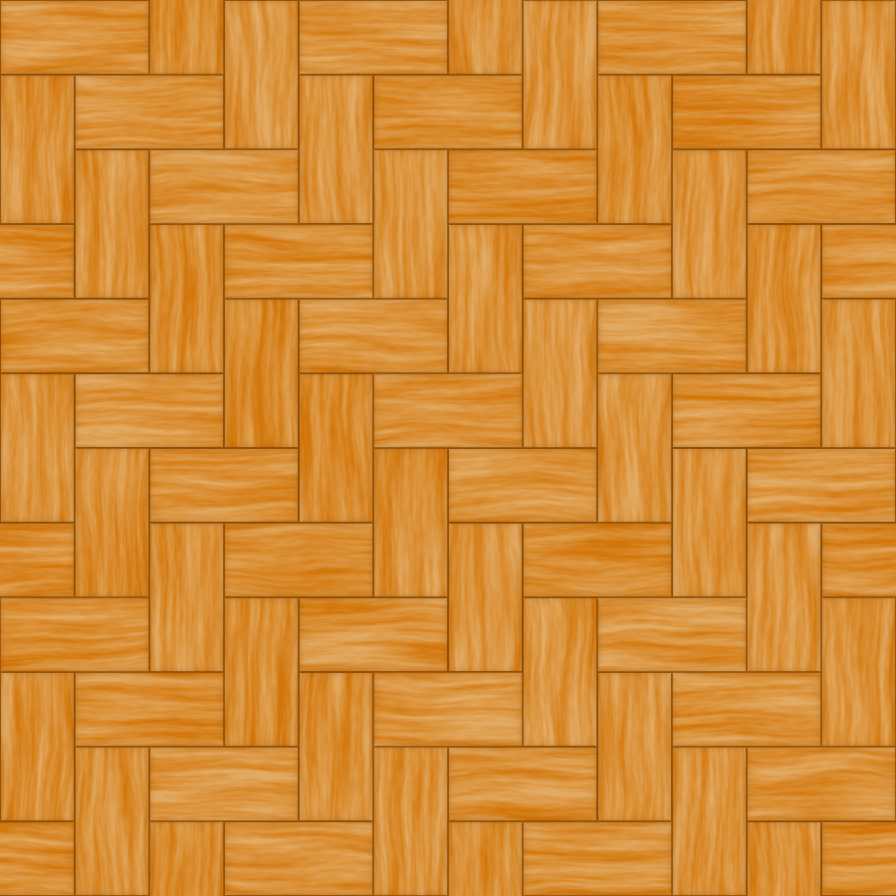
Give the GLSL for this texture, as a Shadertoy shader.

```glsl
#define CELLS 12.0            // plank widths across the canvas
#define SEAM_HALF_WIDTH 0.012 // in plank widths
#define EDGE_FADE 0.035       // reach of the soft edge shading
#define EDGE_SHADE 0.32
#define TONE_SPREAD 0.26      // brightness variation between planks
#define GRAIN_CONTRAST 1.05
#define DARK_WOOD vec3(0.83, 0.48, 0.07)
#define LIGHT_WOOD vec3(0.88, 0.65, 0.36)
#define SEAM_COLOR vec3(0.54, 0.29, 0.01)

vec2 hash2(vec2 p) {
    vec3 q = fract(p.xyx * vec3(0.1031, 0.1030, 0.0973));
    q += dot(q, q.yzx + 33.33);
    return fract((q.xx + q.yz) * q.zy);
}

float cornerSlope(vec2 corner, vec2 offset) {
    float angle = 6.2832 * hash2(corner).x;
    return dot(vec2(cos(angle), sin(angle)), offset);
}

float gradientNoise(vec2 p) {
    vec2 i = floor(p), f = p - i;
    vec2 u = f * f * f * (f * (f * 6.0 - 15.0) + 10.0);
    vec2 e = vec2(0.0, 1.0);
    return mix(mix(cornerSlope(i, f), cornerSlope(i + e.yx, f - e.yx), u.x),
               mix(cornerSlope(i + e, f - e), cornerSlope(i + e.yy, f - e.yy), u.x), u.y);
}

// Streaks stretched along x, the length of the plank
float woodGrain(vec2 p, vec2 seed) {
    vec2 shift = 60.0 * seed + 7.0;
    float bend = 0.12 * gradientNoise(p * vec2(0.8, 1.2) + shift.yx);
    float y = p.y + bend;
    float bands = gradientNoise(vec2(p.x * 0.4, y * 3.5) + shift);
    float streaks = gradientNoise(vec2(p.x * 0.6, y * 9.0) + shift + 80.0);
    float lines = gradientNoise(vec2(p.x * 1.3, y * 18.0) + shift + 160.0);
    float fibres = gradientNoise(vec2(p.x * 5.0, y * 30.0) + shift + 240.0);
    return 0.45 * bands + 0.75 * streaks + 0.4 * lines + 0.25 * fibres;
}

void mainImage(out vec4 fragColor, in vec2 fragCoord) {
    vec2 grid = CELLS * fragCoord / iResolution.xy;
    float pixel = CELLS / iResolution.y;

    // Herringbone: phases 0,1 are halves of a flat plank, 2,3 of an upright one
    vec2 cell = floor(grid);
    float phase = mod(cell.x + cell.y + 1.0, 4.0);
    bool upright = phase > 1.5;
    float secondHalf = mod(phase, 2.0);
    vec2 origin = cell - secondHalf * (upright ? vec2(0.0, 1.0) : vec2(1.0, 0.0));
    vec2 local = grid - origin;
    if (upright) local = local.yx;

    // Plank identity wraps so the canvas tiles
    vec2 id = mod(origin, CELLS);
    vec2 seed = hash2(id + 3.0);
    vec2 variation = hash2(id + 41.0);

    // Wood tone and grain
    float tone = 0.52 + TONE_SPREAD * (variation.x - 0.5);
    tone += GRAIN_CONTRAST * woodGrain(local, seed);
    vec3 color = mix(DARK_WOOD, LIGHT_WOOD, clamp(tone, -0.1, 1.1));

    // Soft edge shading and filtered seam
    vec2 toEdge = min(local, vec2(2.0, 1.0) - local);
    float edge = min(toEdge.x, toEdge.y);
    color = mix(color, SEAM_COLOR, EDGE_SHADE * exp(-edge / EDGE_FADE));
    float covered = min(edge + 0.5 * pixel, SEAM_HALF_WIDTH)
                  - max(edge - 0.5 * pixel, -SEAM_HALF_WIDTH);
    float seam = clamp(covered / pixel, 0.0, 1.0);
    color = mix(color, SEAM_COLOR, seam * mix(0.7, 1.0, variation.y));

    fragColor = vec4(color, 1.0);
}
```
